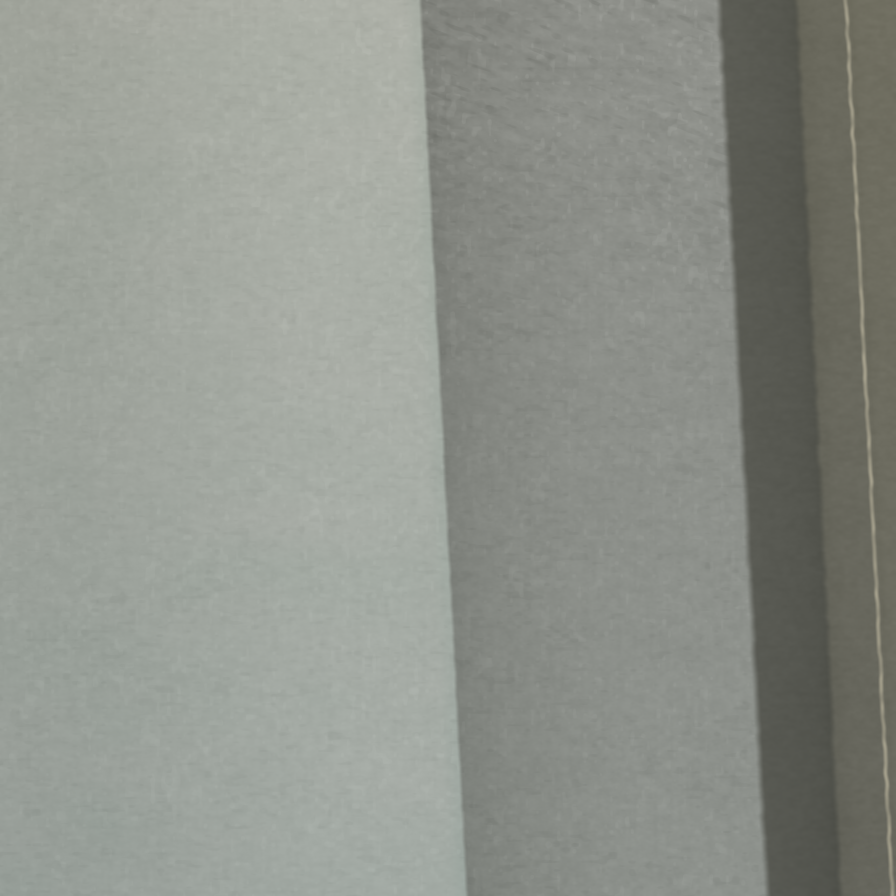
Give the GLSL for this texture, as a Shadertoy shader.

```glsl
float hash(vec2 p) {
    vec3 q = fract(p.xyx * 0.1031);
    q += dot(q, q.yzx + 33.33);
    return fract((q.x + q.y) * q.z);
}

float noise(vec2 p) {
    vec2 cell = floor(p), f = fract(p);
    f = f * f * (3.0 - 2.0 * f);
    return mix(mix(hash(cell), hash(cell + vec2(1, 0)), f.x),
               mix(hash(cell + vec2(0, 1)), hash(cell + vec2(1, 1)), f.x), f.y);
}

// Signed noise summed over octaves
float fbm(vec2 p) {
    float sum = 0.0, amp = 0.5;
    for (int i = 0; i < 4; i++) {
        sum += amp * (noise(p) - 0.5);
        p = mat2(1.6, 0.5, -0.5, 1.6) * p + 17.3;
        amp *= 0.55;
    }
    return sum;
}

// Sparse short marks, zero between them
float flecks(vec2 p) {
    return smoothstep(0.70, 0.95, noise(p) + 0.35 * (noise(p * 0.23 + 9.0) - 0.5));
}

// Distance to the right of a slanted, slightly frayed fold
float foldDistance(vec2 uv, float bottomX, float topX, float fray) {
    float wobble = (noise(vec2(uv.y * 80.0, topX * 90.0)) - 0.5) * fray;
    return uv.x - mix(bottomX, topX, uv.y) - wobble;
}

void mainImage(out vec4 fragColor, in vec2 fragCoord) {
    vec2 uv = fragCoord / iResolution.xy;
    float soft = max(0.0030, 0.8 / iResolution.x);

    float broadFold = foldDistance(uv, 0.521, 0.469, 0.0012);
    float middleFold = foldDistance(uv, 0.856, 0.802, 0.0020);
    float hemFold = foldDistance(uv, 0.938, 0.889, 0.0025);
    float stitch = foldDistance(uv, 0.996, 0.944, 0.0015);

    // Fabric grain: broken horizontal threads, fine vertical threads and mottling
    float threads = noise(uv * vec2(75, 230)) - 0.5;
    float warp = noise(uv * vec2(220, 50) + 40.0) - 0.5;
    float mottle = fbm(uv * vec2(9, 14));
    float fuzz = fbm(uv * vec2(130, 170));
    float pits = flecks(uv * vec2(95, 210) + 5.0);
    float glints = flecks(uv * vec2(170, 140) + 71.0);

    // Broad pale panel
    vec3 pale = mix(vec3(0.596, 0.625, 0.602), vec3(0.636, 0.650, 0.615), uv.y);
    pale += 0.040 * smoothstep(-0.42, -0.08, broadFold);
    pale -= 0.010 * smoothstep(0.2, 0.0, uv.x);
    pale -= 0.016 * smoothstep(-0.022, 0.0, broadFold) * vec3(1.3, 0.7, 0.8);
    pale += 0.012 * threads + 0.008 * warp + 0.032 * fuzz;
    pale += 0.014 * (glints - pits);
    pale += mottle * vec3(0.026, 0.014, 0.018);

    // Shaded panel, with faint oblique creases toward the top
    float across = clamp(broadFold / 0.333, 0.0, 1.0);
    vec3 shaded = mix(vec3(0.520, 0.526, 0.502), vec3(0.556, 0.563, 0.540), smoothstep(0.0, 0.65, across));
    shaded += vec3(-0.004, 0.006, 0.008) * (1.0 - uv.y);
    shaded -= 0.034 * exp(-max(broadFold, 0.0) * 36.0);
    vec2 slanted = vec2(uv.x - 0.3 * uv.y, uv.y + 0.35 * uv.x);
    float upper = smoothstep(0.45, 1.0, uv.y);
    shaded += mix(0.016, 0.055, upper) * fbm(slanted * vec2(38, 105));
    shaded -= 0.030 * upper * flecks(slanted * vec2(60, 170));
    shaded += 0.016 * (glints - pits) + 0.014 * upper * glints;
    shaded += 0.040 * fuzz + 0.020 * mottle + 0.010 * warp;

    // Deep recess
    float depth = clamp(middleFold / 0.085, 0.0, 1.0);
    vec3 recess = mix(vec3(0.352, 0.356, 0.328), vec3(0.328, 0.332, 0.304), depth);
    recess += 0.022 * (uv.y - 0.5) * vec3(1.0, 0.9, 0.7);
    recess -= 0.016 * exp(-abs(hemFold) * 130.0);
    recess += 0.008 * threads + 0.022 * fuzz + 0.016 * mottle;

    // Hem and its fine pale seam
    vec3 hem = mix(vec3(0.384, 0.384, 0.348), vec3(0.406, 0.402, 0.354), uv.y);
    hem += 0.014 * smoothstep(0.0, 0.03, hemFold);
    hem += 0.018 * smoothstep(-0.002, 0.006, stitch) * vec3(1.0, 0.9, 0.6);
    hem -= 0.014 * exp(-abs(stitch - 0.006) * 260.0);
    hem += 0.010 * threads + 0.030 * fuzz + 0.016 * mottle;
    float twist = 0.55 + 0.40 * noise(vec2(uv.y * 95.0, 3.0));
    float seam = 1.0 - smoothstep(0.0, 1.35 * soft, abs(stitch));
    hem = mix(hem, vec3(0.66, 0.64, 0.56), seam * twist);

    // Layer the panels from left to right
    vec3 colour = mix(pale, shaded, smoothstep(-soft, soft, broadFold));
    colour = mix(colour, recess, smoothstep(-1.7 * soft, 1.7 * soft, middleFold));
    colour = mix(colour, hem, smoothstep(-1.4 * soft, 1.7 * soft, hemFold));
    fragColor = vec4(clamp(colour, 0.0, 1.0), 1.0);
}
```
